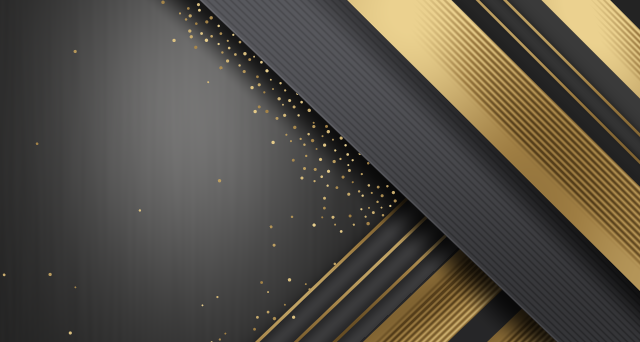
Give the GLSL for this background, as a WebGL 2 fragment shader.

```glsl
#version 300 es
precision highp float;
// Dark luxury backdrop: a soft grey glow with gold confetti, crossed by a
// ribbed charcoal ribbon, ribbed gold ribbons and thin gold lines.
// Every ribbon is a slanted interval, layered from back to front.

uniform vec2 u_resolution;
out vec4 outColor;

const vec3 DEEP_GOLD = vec3(0.33, 0.24, 0.10);
const vec3 MID_GOLD = vec3(0.62, 0.49, 0.26);
const vec3 LIGHT_GOLD = vec3(0.92, 0.82, 0.56);
const float LOWER_SLOPE = -1.045;
const float LOWER_START = 1.797;

float hash(vec2 p) {
    p = fract(p * vec2(0.1031, 0.1137));
    p += dot(p, p.yx + 33.33);
    return fract((p.x + p.y) * p.x * 37.0);
}

float gradientNoise(vec2 p) {
    vec2 cell = floor(p), f = fract(p), s = f * f * (3.0 - 2.0 * f);
    float corner[4];
    for (int i = 0; i < 4; i++) {
        vec2 o = vec2(i & 1, i >> 1);
        float a = 6.2832 * hash(cell + o);
        corner[i] = dot(vec2(cos(a), sin(a)), f - o);
    }
    return mix(mix(corner[0], corner[1], s.x), mix(corner[2], corner[3], s.x), s.y);
}

// Horizontal offset from a slanted edge that starts at x0 on the top side.
float edgeOffset(vec2 p, float x0, float slope) { return p.x - x0 - slope * p.y; }

// Smooth coverage of the positive side of a diagonal edge.
float cover(float d, float pixel) { return clamp(0.7 * d / pixel + 0.5, 0.0, 1.0); }

float stroke(float d, float halfWidth, float pixel) { return cover(halfWidth - abs(d), pixel); }

float ribs(float t, float count) { return 0.5 + 0.5 * cos(6.2832 * t * count); }

vec3 gold(float b) {
    vec3 low = mix(DEEP_GOLD, MID_GOLD, clamp(2.0 * b, 0.0, 1.0));
    return mix(low, LIGHT_GOLD, clamp(2.0 * b - 1.0, 0.0, 1.0));
}

vec3 backdrop(vec2 p) {
    vec2 q = (p - vec2(0.56, 0.33)) / vec2(0.40, 0.58);
    float brushed = gradientNoise(p * vec2(70.0, 3.0));
    return vec3(1.0, 0.995, 0.99) * (0.13 + 0.33 * exp(-dot(q, q)) + 0.012 * brushed);
}

// Gap to the nearer of the charcoal ribbon and the first lower line.
float confettiGap(vec2 p, float ribbonStart, float ribbonSlope) {
    return min(-edgeOffset(p, ribbonStart, ribbonSlope), -edgeOffset(p, LOWER_START, LOWER_SLOPE));
}

// Jittered dots on a turned grid, thinning away from the ribbon.
vec4 confetti(vec2 p, float size, float ribbonStart, float ribbonSlope, float pixel) {
    mat2 turn = mat2(0.88, 0.475, -0.475, 0.88);
    vec2 cell = floor(turn * p / size) + 0.5;
    vec2 center = transpose(turn) * cell * size;
    float gap = confettiGap(center, ribbonStart, ribbonSlope);
    float reach = 0.20 + 0.27 * min(center.y, 0.6);
    float density = 0.9 * (1.0 - smoothstep(0.03, reach, gap));
    density *= step(0.0, gap) * (1.0 - 0.75 * smoothstep(0.6, 0.75, center.y));
    vec2 jitter = vec2(hash(cell + 17.0), hash(cell + 51.0)) - 0.5;
    float radius = mix(0.0026, 0.005, hash(cell + 83.0));
    float d = length(p - center - 0.55 * size * jitter) - radius;
    float dot1 = clamp(0.5 - d / pixel, 0.0, 1.0) * step(hash(cell + 7.0), density);
    return vec4(gold(0.5 + 0.5 * hash(cell + 29.0)), dot1);
}

// Gold lines and ribbed gold panels rising to the right.
vec3 lowerGroup(vec3 base, vec2 p, float gap, float pixel) {
    float d = edgeOffset(p, LOWER_START, LOWER_SLOPE);
    base *= 1.0 - 0.35 * exp(-max(-d, 0.0) / 0.025);
    vec3 panel = vec3(0.15, 0.15, 0.155) + 0.08 * ribs(d / 0.113 - 0.5, 1.0) * step(d, 0.3);
    vec3 col = mix(base, panel, cover(d, pixel));
    for (int i = 0; i < 2; i++) {
        float t = (d - 0.309 - 0.363 * float(i)) / 0.248;
        float sheen = 0.55 + 0.25 * sin(5.0 * p.y + 3.0 * t);
        float inside = cover(t * 0.248, pixel) * cover((1.0 - t) * 0.248, pixel);
        col = mix(col, gold(sheen - 0.5 * ribs(t, 12.0) * smoothstep(0.08, 0.3, t)), inside);
    }
    for (int i = 0; i < 3; i++) {
        float line = stroke(d - 0.113 * float(i), 0.0065, pixel);
        col = mix(col, gold(0.42 + 0.3 * sin(9.0 * p.y + float(i))), line);
    }
    return col * mix(0.22, 1.0, smoothstep(0.0, 0.17, gap));
}

// Ribbed gold ribbon: smooth and bright at the top, grooved further down.
vec3 goldRibbon(vec2 p, float t, float count, float shine) {
    float grooves = smoothstep(0.0, 0.32, p.y + 0.35 * (t - 0.5)) * smoothstep(0.18, 0.36, t);
    float sheen = 0.53 + shine * exp(-8.0 * p.y * p.y) + 0.12 * sin(9.0 * p.y + 2.0 * t);
    float rim = 0.25 * smoothstep(0.95, 1.0, t);
    return gold(sheen + rim - 0.55 * grooves * ribs(t, count));
}

void main() {
    float pixel = 1.0 / u_resolution.y;
    vec2 p = gl_FragCoord.xy * pixel;
    p.y = 1.0 - p.y; // height units, measured down from the top

    // Glow, confetti and lower lines, shaded by the charcoal ribbon
    float left = edgeOffset(p, 0.583, 1.045), right = edgeOffset(p, 1.015, 1.006);
    vec4 dots = confetti(p, 0.027, 0.583, 1.045, pixel);
    vec3 col = lowerGroup(backdrop(p), p, -left, pixel);
    col = mix(col, dots.rgb, dots.a * cover(-left, pixel));

    // Charcoal ribbon with fine grooves and the shadow of the gold one
    float t = left / (left - right);
    float tone = mix(0.35, 0.21, smoothstep(0.0, 1.0, p.y)) - 0.055 * pow(ribs(t, 19.0), 3.0);
    tone *= 1.0 - (0.35 + 0.4 * p.y) * smoothstep(0.62, 1.0, t);
    tone += 0.08 * stroke(left - 0.004, 0.003, pixel);
    col = mix(col, tone * vec3(0.98, 0.985, 1.04), cover(left, pixel));

    // Dark field on the right with two thin gold lines
    float field = edgeOffset(p, 1.32, 1.01);
    float fieldTone = 0.13 + 0.10 * smoothstep(0.0, 0.12, field);
    for (int i = 0; i < 2; i++) {
        float d = edgeOffset(p, 1.396 + 0.08 * float(i), 1.0);
        fieldTone *= 1.0 - 0.45 * exp(-abs(d) / 0.02);
    }
    col = mix(col, vec3(fieldTone), cover(field, pixel));
    for (int i = 0; i < 2; i++) {
        float d = edgeOffset(p, 1.396 + 0.08 * float(i), 1.0);
        col = mix(col, gold(0.5 + 0.2 * sin(8.0 * p.y + 1.0)), stroke(d, 0.0055, pixel));
    }

    // Corner ribbon and main gold ribbon
    float corner = edgeOffset(p, 1.583, 1.0);
    col *= 1.0 - 0.4 * cover(corner, pixel);
    float cornerMask = cover(corner, pixel) * cover(0.201 - corner, pixel);
    col = mix(col, goldRibbon(p, corner / 0.201, 11.0, 0.4), cornerMask);
    float ribbonMask = cover(right, pixel) * cover(-field, pixel);
    col = mix(col, goldRibbon(p, right / (right - field), 15.0, 0.38), ribbonMask);

    outColor = vec4(col, 1.0);
}
```
